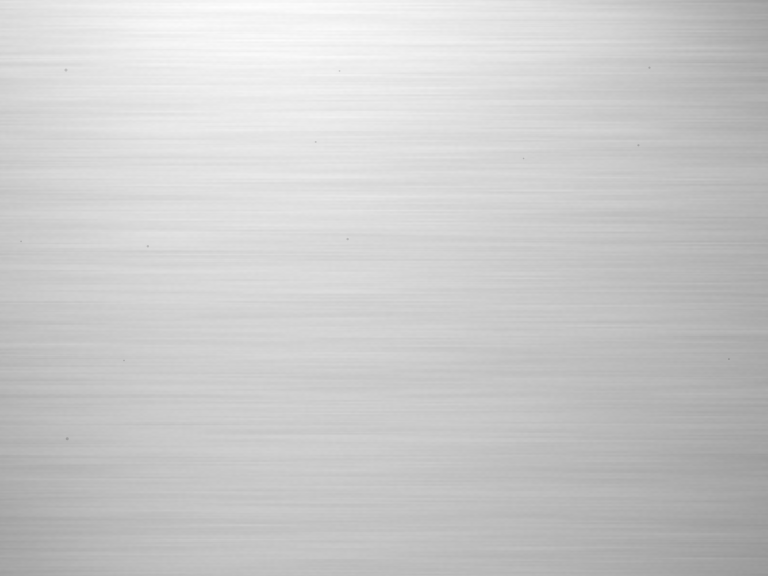
Reproduce this texture procedurally as a WebGL 1 fragment shader.

```glsl
precision highp float;
// Brushed metal sheet lit from the upper left: a soft grey light falloff
// carries layers of noise stretched into fine horizontal streaks, with
// faint cloudy bands, thin scratches and a few tiny dark pits.

uniform vec2 u_resolution;

// Sine-free hash of a 2D point, 0..1
float hash(vec2 p) {
  vec3 q = fract(p.xyx * 0.1031);
  q += dot(q, q.yzx + 33.33);
  return fract((q.x + q.y) * q.z);
}

// Smooth value noise, 0..1
float noise(vec2 p) {
  vec2 cell = floor(p);
  vec2 f = fract(p);
  f = f * f * (3.0 - 2.0 * f);
  float low = mix(hash(cell), hash(cell + vec2(1.0, 0.0)), f.x);
  float high = mix(hash(cell + vec2(0.0, 1.0)), hash(cell + vec2(1.0, 1.0)), f.x);
  return mix(low, high, f.y);
}

// Noise stretched by separate frequencies, centred on zero
float streak(vec2 p, vec2 frequency, float seed) {
  return noise(p * frequency + seed) - 0.5;
}

// Round soft spot, 1 at its centre
float glow(vec2 p, vec2 centre, vec2 size) {
  vec2 d = (p - centre) / size;
  return exp(-dot(d, d));
}

// Broad light falloff over the sheet, uv in 0..1
float sheetLight(vec2 uv) {
  float centreX = 0.36;
  float right = max(uv.x - centreX, 0.0) / (1.0 - centreX);
  float left = max(centreX - uv.x, 0.0) / centreX;
  float light = 0.842 + 0.16 * (uv.y - 0.5);
  light -= 0.16 * pow(right, 1.7) + 0.08 * left * left;
  light += 0.05 * glow(uv, vec2(0.34, 1.0), vec2(0.34, 0.28));
  light -= 0.12 * glow(uv, vec2(1.03, 1.03), vec2(0.2, 0.22));
  light -= 0.05 * glow(uv, vec2(-0.02, -0.02), vec2(0.16, 0.3));
  return light;
}

// Brush marks from wide faint bands down to hairlines
float brushing(vec2 p) {
  float sum = 0.0;
  vec2 frequency = vec2(1.3, 34.0);
  float strength = 0.016;
  for (int i = 0; i < 4; i++) {
    sum += strength * streak(p, frequency, 17.3 * float(i + 1));
    frequency *= vec2(1.7, 2.1);
    strength *= 1.22;
  }
  return sum;
}

// Sparse thin scratches, dark or bright according to the noise sign
float scratches(vec2 p) {
  float n = streak(p, vec2(3.5, 210.0), 91.7);
  return sign(n) * smoothstep(0.3, 0.48, abs(n));
}

// Rare tiny pits, one possible pit in each grid cell
float pits(vec2 p, float density, float pixel) {
  vec2 cell = floor(p * density);
  vec2 offset = 0.2 + 0.6 * vec2(hash(cell + 3.7), hash(cell + 19.1));
  float radius = mix(0.0008, 0.0022, hash(cell + 41.3));
  float d = length(p - (cell + offset) / density);
  float present = step(0.65, hash(cell + 67.9));
  return present * (1.0 - smoothstep(radius - pixel * 0.5, radius + pixel, d));
}

void main() {
  vec2 uv = gl_FragCoord.xy / u_resolution;
  vec2 p = gl_FragCoord.xy / u_resolution.y;
  float pixel = 1.0 / u_resolution.y;

  float tone = sheetLight(uv);
  tone += 0.014 * streak(p, vec2(2.2, 7.0), 5.4);
  tone += brushing(p) * mix(0.85, 1.15, uv.y);
  tone += 0.012 * scratches(p);
  tone += 0.012 * streak(p, vec2(150.0, 260.0), 53.1);
  tone -= 0.13 * pits(p, 6.0, pixel);

  gl_FragColor = vec4(vec3(clamp(tone, 0.0, 1.0)), 1.0);
}
```
